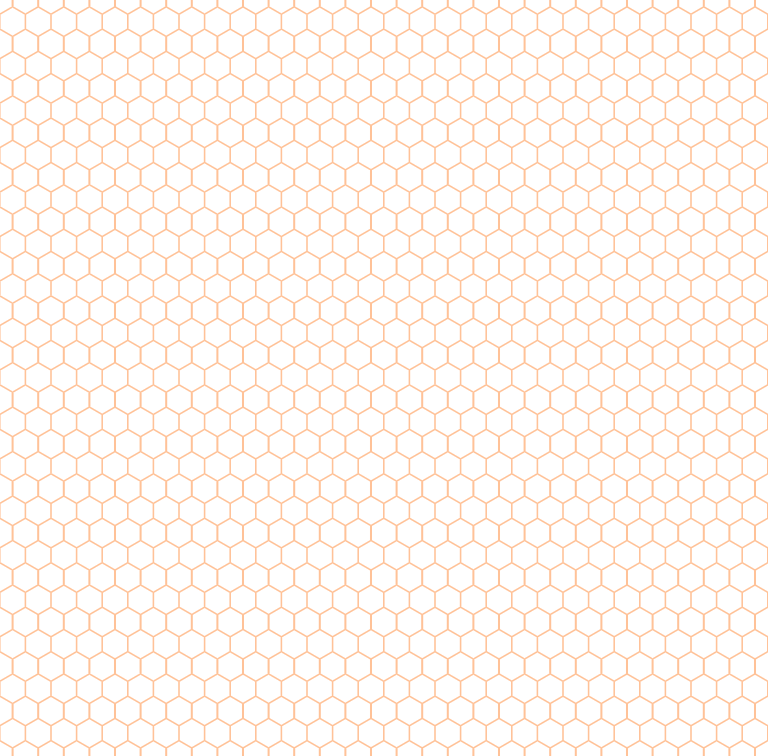
This pattern is drawn by a WebGL 1 fragment shader. Its source:

```glsl
precision highp float;

uniform vec2 u_resolution;

const float COLUMNS = 30.0;
const float ROWS = 34.0;
const float ROW_PITCH = 0.8660254;    // row spacing of hexagons one unit wide
const vec2 GRID_SHIFT = vec2(0.008, -0.023);

const float THIN_LINE = 0.0615;       // widths in hexagon units
const float THICK_LINE = 0.079;

const vec3 PAPER = vec3(1.0);
const vec3 INK = vec3(1.0, 0.76, 0.595);

// Offset from the nearest centre of a rectangular lattice
vec2 latticeOffset(vec2 p, vec2 period) {
  return mod(p + 0.5 * period, period) - 0.5 * period;
}

// Antialiased coverage of a line at the given distance from its axis
float lineCoverage(float dist, float width, float pixel) {
  return clamp((0.5 * width - dist) / pixel + 0.5, 0.0, 1.0);
}

// Outline coverage of one upright hexagon, with separate side width
float hexOutline(vec2 offset, float sideWidth, float slantWidth, float pixel) {
  vec2 q = abs(offset);
  float side = 0.5 - q.x;
  float slant = 0.5 - dot(q, vec2(0.5, ROW_PITCH));
  return max(lineCoverage(side, sideWidth, pixel),
             lineCoverage(slant, slantWidth, pixel));
}

// Two interleaved lattices form the honeycomb; even rows have heavier sides
float honeycomb(vec2 p, float pixel) {
  vec2 period = vec2(1.0, 2.0 * ROW_PITCH);
  vec2 evenRow = latticeOffset(p, period);
  vec2 oddRow = latticeOffset(p - 0.5 * period, period);
  bool isEven = dot(evenRow, evenRow) < dot(oddRow, oddRow);
  vec2 offset = isEven ? evenRow : oddRow;
  float sideWidth = isEven ? THICK_LINE : THIN_LINE;
  return hexOutline(offset, sideWidth, THIN_LINE, pixel);
}

void main() {
  vec2 uv = gl_FragCoord.xy / u_resolution;
  vec2 p = uv * vec2(COLUMNS, ROWS * ROW_PITCH) + GRID_SHIFT;
  float pixel = COLUMNS / u_resolution.x;
  gl_FragColor = vec4(mix(PAPER, INK, honeycomb(p, pixel)), 1.0);
}
```
